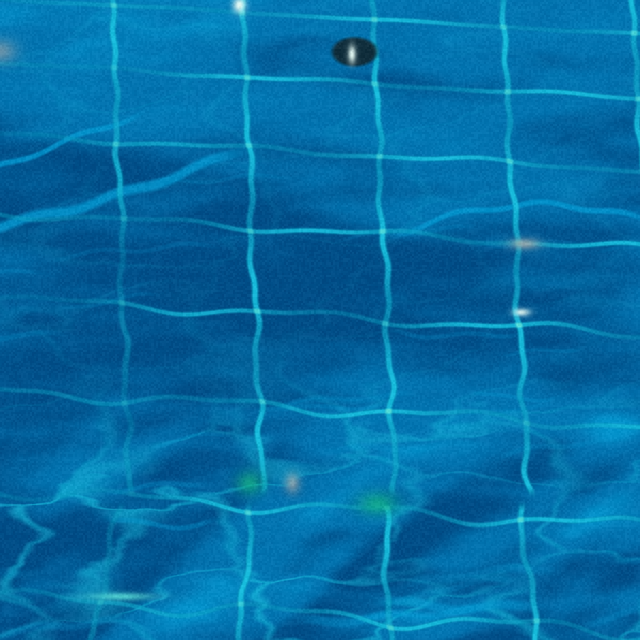
Reproduce this texture procedurally as a WebGL 2 fragment shader.

```glsl
#version 300 es
precision highp float;
// Rippling blue pool floor with a wavering grid of pale tile joints and caustic light.
uniform vec2 u_resolution;
out vec4 outColor;

const vec3 DEEP = vec3(0, .305, .53);
const vec3 WATER = vec3(.01, .455, .69);
const vec3 BRIGHT = vec3(.02, .6, .82);
const vec3 JOINT = vec3(.1, .75, .87);
const vec3 TEAL = vec3(.02, .53, .67);
const vec3 MINT = vec3(.36, .88, .85);
const vec3 GREEN = vec3(.08, .72, .52);
const vec3 PINK = vec3(.66);
const vec3 SPARK = vec3(.88, .97, .95);

vec2 hash2(vec2 p) {
  vec3 q = fract(p.xyx * vec3(.1031, .103, .0973));
  q += dot(q, q.yzx + 33.33);
  return fract((q.xx + q.yz) * q.zy);
}

// Layered sines, roughly -1 to 1
float ripple(vec2 p) {
  float sum = 0., gain = .5;
  for (int i = 0; i < 4; i++) {
    sum += gain * sin(p.x + 1.7 * sin(p.y + float(i)));
    p = mat2(1.3, 1.1, -1.1, 1.3) * p + 2.1;
    gain *= .6;
  }
  return sum;
}

// Cellular noise: gap between the two nearest points, zero on borders
float cellBorder(vec2 p) {
  float near1 = 8., near2 = 8.;
  for (int i = 0; i < 9; i++) {
    vec2 c = floor(p) + vec2(i % 3 - 1, i / 3 - 1);
    float d = length(c + hash2(c) - p);
    near2 = min(near2, max(near1, d));
    near1 = min(near1, d);
  }
  return near2 - near1;
}

float stroke(float offset, float halfWidth) {
  return 1. - smoothstep(.3, 1.4, abs(offset) / halfWidth);
}

float glow(vec2 p, vec2 center, vec2 radius) {
  vec2 q = (p - center) / radius;
  return exp(-dot(q, q));
}

void spot(inout vec3 color, vec3 tint, float amount, vec2 p, vec2 center, vec2 radius) {
  color = mix(color, tint, amount * glow(p, center, radius));
}

// Bowed band of light from a to b, fading at both ends
float ribbon(vec2 p, vec2 a, vec2 b, float bow, float halfWidth) {
  float t = (p.x - a.x) / (b.x - a.x);
  float y = mix(a.y, b.y, t) + 4. * bow * t * (1. - t) + .004 * sin(p.x * 47. + a.y * 40.);
  return stroke(p.y - y, halfWidth) * smoothstep(0., .2, t) * smoothstep(1., .8, t);
}

// Short faint glints scattered over the water
float glints(vec2 p) {
  float light = 0.;
  for (int i = 0; i < 30; i++) {
    vec2 h = hash2(vec2(i, 7)), g = hash2(vec2(i, 19));
    vec2 a = vec2(h.x * 1.2 - .2, mix(.08, 1., sqrt(h.y)));
    vec2 b = a + vec2(.12 + .2 * g.x, .06 * g.y - .045);
    light += ribbon(p, a, b, .03 * g.y - .015, .003 + .007 * g.x * h.y) * (.2 + .6 * h.y * g.y);
  }
  return min(light, 1.);
}

// Joints running away from the viewer, bent below the break at .78
float uprights(vec2 p) {
  float light = 0., below = max(p.y - .78, 0.);
  for (int i = -1; i < 5; i++) {
    float n = float(i);
    float x = .176 + .203 * n + (.035 + .006 * n) * min(p.y, .78);
    x += below * (.11 * n - .2) - .016 * step(.78, p.y) + .0018 * sin(p.y * 97. + n * 2.7);
    x += .004 * sin(p.y * 41. + n * 1.9 + 2. * sin(p.y * 9.)) * smoothstep(.05, .3, p.y);
    float power = .82 + .18 * sin(p.y * 27. + n * 2.);
    if (i == 0) power *= mix(1., .5, smoothstep(.2, .45, p.y));
    if (i < 0) power *= smoothstep(.22, .3, p.y) * smoothstep(.66, .6, p.y);
    light = max(light, power * stroke(p.x - x, .0057));
  }
  return light * smoothstep(0., .02, abs(p.y - .78));
}

// Cross joints, spaced wider toward the viewer
float crossings(vec2 p) {
  float light = 0.;
  for (int k = 0; k < 8; k++) {
    float n = float(k);
    float y = .02 + .095 * n + .0055 * n * n + .055 * (p.x - .39);
    y += (.001 + .0013 * n) * (sin(p.x * 17. + n * 2.3) + .5 * sin(p.x * 37. + n * 4.1));
    float power = .72 + .28 * sin(p.x * 13. + n * 2.6);
    light = max(light, power * stroke(p.y - y, .0043));
  }
  return light * mix(.5, 1., smoothstep(.05, .4, p.x));
}

void main() {
  vec2 p = gl_FragCoord.xy / u_resolution;
  p.y = 1. - p.y; // grows toward the viewer
  float swell = ripple(p * vec2(5, 17)), fine = ripple(p * vec2(13, 48) + 4.);
  float lower = smoothstep(.58, .75, p.y);

  // Water body, darkest left of the middle
  float tone = .5 + .24 * swell + .14 * fine + .16 * smoothstep(.3, 0., p.y);
  tone -= .5 * glow(p, vec2(.3, .45), vec2(.5, .2)) + .4 * glow(p, vec2(0, .83), vec2(.16, .07));
  tone += .5 * lower * ripple(p * vec2(7, 11) + p.yx * 6.) + .5 * glow(p, vec2(.96, .67), vec2(.07, .035));
  vec3 color = mix(DEEP, WATER, smoothstep(.05, .6, tone));
  color = mix(color, BRIGHT, smoothstep(.6, 1.15, tone));

  // Caustic net and long bands
  vec2 warped = p * vec2(4, 8) + p.yx * vec2(-2, 2) + .25 * vec2(swell, fine);
  float net = 1. - smoothstep(0., .13, cellBorder(warped));
  color = mix(color, JOINT, net * (.12 + .5 * lower) * (.6 + .4 * swell));
  float bands = ribbon(p, vec2(-.1, .37), vec2(.42, .215), .02, .009);
  bands += ribbon(p, vec2(-.08, .29), vec2(.24, .17), 0., .005);
  bands += ribbon(p, vec2(.59, .38), vec2(1.05, .36), -.05, .005);
  color = mix(color, BRIGHT, .8 * min(glints(p) + bands, 1.));

  // Joints of the tile grid
  float up = uprights(p), across = crossings(p);
  color = mix(color, mix(TEAL, JOINT, across), across * .9);
  color = mix(color, mix(TEAL, JOINT, up), up * .95);
  color = mix(color, MINT, up * across);

  // Pale reflections, split colours and sparkles
  spot(color, PINK, .6, p, vec2(0, .08), vec2(.025, .018));
  spot(color, PINK, .8, p, vec2(.82, .381), vec2(.023, .009));
  spot(color, PINK, .7, p, vec2(.457, .755), vec2(.012, .016));
  spot(color, GREEN, .7, p, vec2(.39, .755), vec2(.02, .018));
  spot(color, GREEN, .7, p, vec2(.59, .787), vec2(.03, .018));
  spot(color, MINT, .8, p, vec2(.19, .932), vec2(.05, .006));
  spot(color, SPARK, 1., p, vec2(.374, .008), vec2(.01, .012));
  spot(color, SPARK, .9, p, vec2(.815, .488), vec2(.013, .006));

  // Dark oval drain with a glint
  float oval = length((p - vec2(.554, .081)) / vec2(.039, .025));
  color = mix(color, vec3(.07, .16, .2), .92 - .92 * smoothstep(.75, 1.05, oval));
  spot(color, SPARK, 1., p, vec2(.55, .085), vec2(.006, .014));

  color += .05 * (hash2(floor(p * 300.)).x - .5);
  outColor = vec4(color, 1);
}
```
